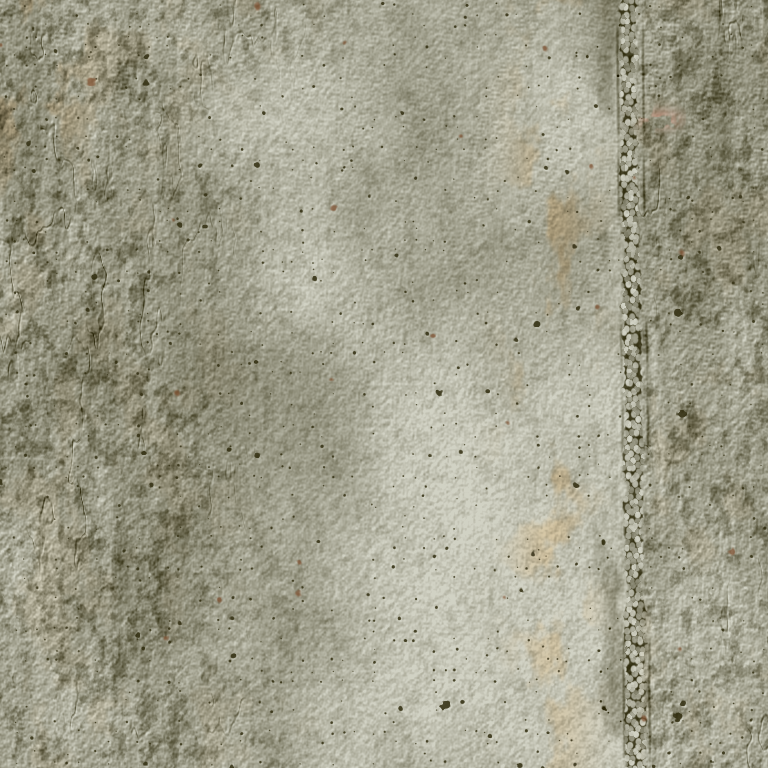
A Shadertoy shader for this texture:

```glsl
float hash(vec2 p) {
    return fract(sin(dot(p, vec2(127.1, 311.7))) * 43758.5453);
}

float noise(vec2 p) {
    vec2 i = floor(p), f = fract(p);
    f = f * f * (3.0 - 2.0 * f);
    vec2 e = vec2(0.0, 1.0);
    return mix(mix(hash(i), hash(i + e.yx), f.x),
               mix(hash(i + e.xy), hash(i + e.yy), f.x), f.y);
}

float fbm(vec2 p, int octaves) {
    float sum = 0.0, amp = 0.5, total = 0.0;
    for (int i = 0; i < octaves; i++) {
        sum += amp * noise(p);
        total += amp;
        amp *= 0.55;
        p = mat2(1.0, 0.04, -0.04, 1.0) * p * 2.03 + 17.3;
    }
    return sum / total;
}

// Soft elliptical blot
float blot(vec2 p, vec2 center, vec2 size) {
    vec2 d = (p - center) / size;
    return exp(-dot(d, d));
}

// Scattered round holes, at most one per cell
float pits(vec2 p, float cells, float density, float size, float soft) {
    vec2 id = floor(p * cells);
    vec2 center = 0.3 + 0.4 * vec2(hash(id + 3.1), hash(id + 8.7));
    float h = hash(id + 21.4);
    float radius = size * (0.35 + 0.65 * h * h);
    vec2 d = (fract(p * cells) - center) / cells;
    float wobble = (noise(p * 260.0) - 0.5) * radius * 0.9;
    float hole = smoothstep(soft, -soft, length(d) - radius + wobble);
    return hole * step(hash(id + 40.2), density);
}

// Thin broken fissures along a noise contour
float cracks(vec2 p, vec2 scale, float width) {
    float line = abs(fbm(p * scale, 4) - 0.5);
    float broken = smoothstep(0.52, 0.66, fbm(p * scale * 0.7 + 31.0, 3));
    return smoothstep(width, 0.0, line) * broken;
}

// Pebbles: x = distance to nearest stone, y = its random shade
vec2 pebbles(vec2 p) {
    vec2 id = floor(p), best = vec2(9.0, 0.0);
    for (int y = -1; y <= 1; y++)
    for (int x = -1; x <= 1; x++) {
        vec2 c = id + vec2(x, y);
        float d = length(c + vec2(hash(c), hash(c + 5.3)) - p);
        if (d < best.x) best = vec2(d, hash(c + 9.9));
    }
    return best;
}

float allPits(vec2 p, float soft) {
    float holes = pits(p, 75.0, 0.16, 0.0019, soft);
    holes = max(holes, pits(p + 0.31, 27.0, 0.13, 0.0036, soft));
    return max(holes, pits(p + 0.77, 10.0, 0.16, 0.0065, soft));
}

float grain(vec2 p) {
    return fbm(p * vec2(190.0, 165.0), 2);
}

void mainImage(out vec4 fragColor, in vec2 fragCoord) {
    vec2 uv = fragCoord / iResolution.xy;
    float soft = 0.8 / iResolution.y;
    vec2 lightStep = vec2(-0.0016, 0.0021);
    vec3 shadow = vec3(0.36, 0.35, 0.25), pale = vec3(0.75, 0.75, 0.69);
    vec3 ochre = vec3(0.72, 0.61, 0.42), rust = vec3(0.48, 0.29, 0.16);
    vec3 salmon = vec3(0.80, 0.58, 0.50);

    // Zones: worn left side, smooth middle, rough right panel
    float warp = fbm(uv * 5.0, 4) - 0.5;
    float leftSide = smoothstep(0.46, 0.16, uv.x + warp * 0.35);
    float seamX = 0.818 + 0.010 * (1.0 - uv.y) + 0.006 * (fbm(vec2(uv.y * 9.0, 2.0), 3) - 0.5);
    float seam = uv.x - seamX;
    float rightSide = smoothstep(0.0, 0.02, seam);
    float rough = max(leftSide, rightSide);

    // Broad stains and washed areas
    float tone = 0.86 - 0.20 * leftSide - 0.23 * rightSide;
    tone += 0.75 * (fbm(uv * vec2(5.5, 4.5) + 7.0, 5) - 0.5);
    tone += 0.17 * blot(uv, vec2(0.68, 0.25), vec2(0.17, 0.28));
    tone += 0.12 * blot(uv, vec2(0.05, 0.28), vec2(0.10, 0.20));
    tone -= 0.17 * blot(uv, vec2(0.20, 0.72), vec2(0.14, 0.30));
    tone -= 0.20 * blot(uv + warp * 0.1, vec2(0.43, 0.43), vec2(0.09, 0.10));
    tone -= 0.16 * blot(uv, vec2(0.20, 0.10), vec2(0.05, 0.25));

    // Vertical streaks and mottled grime
    tone += rough * 0.50 * (fbm(uv * vec2(85.0, 7.0), 4) - 0.5);
    float grime = smoothstep(0.50, 0.74, fbm(uv * vec2(75.0, 55.0), 4));
    tone -= grime * (0.14 + 0.28 * rough);

    // Raking light over the fine grain
    tone += (0.55 + 0.3 * rough) * (grain(uv) - grain(uv - lightStep));
    tone += 0.24 * (noise(uv * 340.0) - 0.5);

    // Fissures and pits with lit lower rims
    vec2 crackScale = vec2(24.0, 8.0);
    tone -= rough * 0.55 * cracks(uv, crackScale, 0.022);
    tone += rough * 0.30 * cracks(uv + lightStep, crackScale, 0.022);
    float holes = allPits(uv, soft);
    tone += 0.16 * allPits(uv + lightStep, soft) * (1.0 - holes);
    tone = mix(tone, -0.45, holes * 0.85);

    // Grooves and smudges beside the seam
    float smudge = smoothstep(0.40, 0.65, fbm(uv * vec2(24.0, 10.0), 4));
    tone -= 0.45 * smudge * blot(vec2(seam, 0.0), vec2(-0.025, 0.0), vec2(0.025, 1.0));
    float grooves = smoothstep(0.0035, 0.0, abs(seam + 0.014)) + smoothstep(0.003, 0.0, abs(seam - 0.019));
    tone -= 0.55 * grooves * smoothstep(0.3, 0.55, noise(vec2(uv.y * 16.0, 4.0)));

    // Exposed rubble in the seam
    float ragged = 0.010 + 0.012 * (fbm(uv * vec2(40.0, 55.0), 3) - 0.5) + 0.003 * (1.0 - uv.y);
    float rubble = smoothstep(soft * 2.0, -soft * 2.0, abs(seam) - ragged);
    vec2 stone = pebbles(uv * vec2(150.0, 125.0));
    float stoneTone = mix(0.35 + 0.85 * stone.y, -0.45, smoothstep(0.42, 0.78, stone.x));
    tone = mix(tone, stoneTone + 0.3 * (noise(uv * 300.0) - 0.5), rubble * 0.9);

    // Mineral tints
    vec3 color = mix(shadow, pale, clamp(tone, -0.7, 1.18));
    float warmZone = 0.25 * rough + blot(uv, vec2(0.72, 0.6), vec2(0.05, 0.8)) + blot(uv, vec2(0.04, 0.92), vec2(0.06, 0.15));
    float warm = smoothstep(0.52, 0.70, fbm(uv * vec2(22.0, 14.0) + 50.0, 4));
    color = mix(color, ochre * (0.55 + 0.5 * tone), 0.55 * warm * min(warmZone, 1.0));
    color = mix(color, rust, 0.7 * pits(uv + 0.53, 18.0, 0.07, 0.005, soft * 2.0));
    float pinkMark = blot(uv, vec2(0.86, 0.845), vec2(0.025, 0.012)) * smoothstep(0.45, 0.6, fbm(uv * 70.0, 2));
    color = mix(color, salmon, 0.7 * pinkMark);

    fragColor = vec4(clamp(color, 0.0, 1.0), 1.0);
}
```
